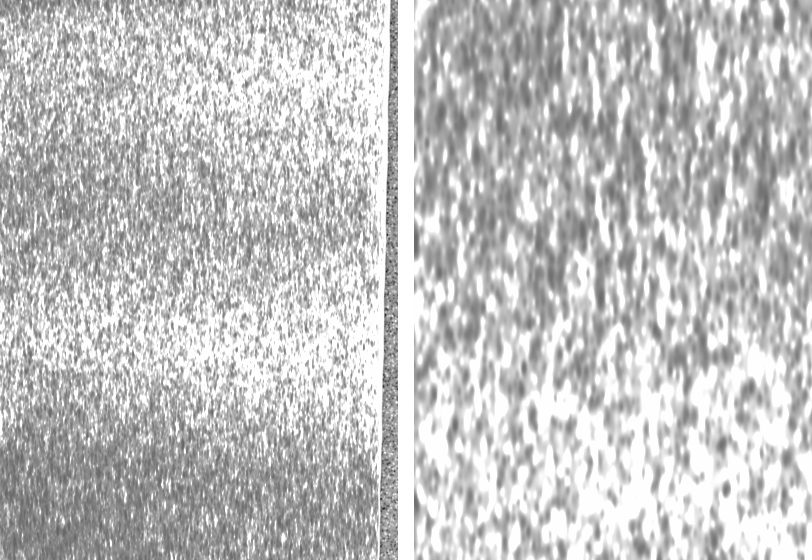
Left, the full canvas; right, a detail of the centre.
Give the GLSL for this texture, as a WebGL 2 fragment shader.

```glsl
#version 300 es
precision highp float;
// Brushed metal sheet: short vertical flecks under broad bands of light,
// with a glaring right rim and a strip of grainy ground beyond it.
// Flecks are stretched cellular noise, shaped by an exponential tone curve.

#define FLOOR_GRAY 0.375                 // darkest gray of the metal
#define CONTRAST 0.49                    // spread of the flecks
#define LONG_CELL vec2(0.0044, 0.0175)   // flecks in the dim bands
#define SHORT_CELL vec2(0.0045, 0.0115)  // flecks in the bright bands
#define FINE_CELL vec2(0.0031, 0.0070)   // fine grain
#define PATCH_CELL vec2(0.0120, 0.0260)  // loose clusters
#define GROUND_CELL vec2(0.0040, 0.0044) // grain beyond the rim
#define EDGE_BOTTOM 0.953
#define EDGE_TOP 0.982

uniform vec2 u_resolution;
out vec4 fragColor;

// Integer hash giving three values in 0..1 per cell and layer
vec3 hashCell(ivec2 cell, uint layer) {
    uvec3 v = uvec3(uvec2(cell + 4096), layer) * 1664525u + 1013904223u;
    v.x += v.y * v.z; v.y += v.z * v.x; v.z += v.x * v.y;
    v ^= v >> 16u;
    v.x += v.y * v.z; v.y += v.z * v.x; v.z += v.x * v.y;
    return vec3(v >> 8u) / 16777216.0;
}

// Cellular noise: one soft spot of random sign per cell, about unit variance
float flecks(vec2 p, vec2 cellSize, uint layer) {
    vec2 q = p / cellSize;
    ivec2 home = ivec2(floor(q));
    float sum = 0.0;
    for (int j = -1; j <= 1; j++) {
        for (int i = -1; i <= 1; i++) {
            ivec2 cell = home + ivec2(i, j);
            vec3 h = hashCell(cell, layer);
            vec2 d = q - vec2(cell) - h.xy;
            sum += (2.0 * h.z - 1.0) * exp(-5.0 * dot(d, d));
        }
    }
    return sum / 0.32;
}

float bell(float x, float center, float width) {
    float t = (x - center) / width;
    return exp(-t * t);
}

void main() {
    vec2 uv = gl_FragCoord.xy / u_resolution;
    vec2 p = gl_FragCoord.xy / u_resolution.y;
    float pixel = 1.0 / u_resolution.x;

    // Broad bands of light, slightly tilted and wavering
    float level = uv.y + 0.06 * (uv.x - 0.5)
        + 0.008 * sin(uv.x * 11.0 + 1.0) + 0.005 * sin(uv.x * 23.0 + uv.y * 9.0);
    float upperBand = bell(level, 0.87, 0.17);
    float lowerBand = bell(level, 0.375, 0.135);
    float bands = clamp(upperBand + lowerBand, 0.0, 1.0);
    float tone = 0.185 + 0.20 * upperBand + 0.26 * lowerBand
        + 0.07 * smoothstep(0.1, 0.45, level);
    tone *= mix(0.77, 1.30, uv.x);
    float topShade = smoothstep(0.965, 1.0, uv.y) * (1.0 - uv.x);
    tone *= 1.0 - 0.5 * topShade;

    // Glare at the right rim, faint broken glints at the left one
    float edge = mix(EDGE_BOTTOM, EDGE_TOP, uv.y)
        + 0.0008 * sin(uv.y * 37.0) + 0.0005 * sin(uv.y * 91.0);
    float inside = edge - uv.x;
    float glareWidth = 0.007 + 0.021 * bands;
    tone += 0.7 * exp(-max(inside, 0.0) / glareWidth);
    float glint = smoothstep(0.2, 1.3, sin(uv.y * 23.0 + 2.2) + 0.6 * sin(uv.y * 61.0));
    tone += 0.45 * glint * exp(-uv.x / 0.008);

    // Long flecks in the dim bands turn into short ones in the light
    float streak = flecks(p, LONG_CELL, 1u) * sqrt(1.0 - bands)
        + flecks(p, SHORT_CELL, 2u) * sqrt(bands);
    float grain = 0.82 * streak + 0.50 * flecks(p, FINE_CELL, 3u)
        + 0.22 * flecks(p, PATCH_CELL, 4u);
    float metal = FLOOR_GRAY + tone * exp(CONTRAST * grain);
    float rim = 1.0 - smoothstep(0.35, 0.9, inside / glareWidth);
    metal = min(mix(metal, 1.0, rim), 0.995);

    // Grainy ground with a dark line along the rim
    float ground = mix(0.63, 0.56, uv.y) + 0.10 * flecks(p, GROUND_CELL, 5u);
    ground -= 0.22 * exp(min(inside, 0.0) / 0.004);

    float soft = max(pixel, 0.0022);
    float gray = mix(ground, metal, smoothstep(-soft, soft, inside));
    fragColor = vec4(vec3(clamp(gray, 0.0, 1.0)), 1.0);
}
```
